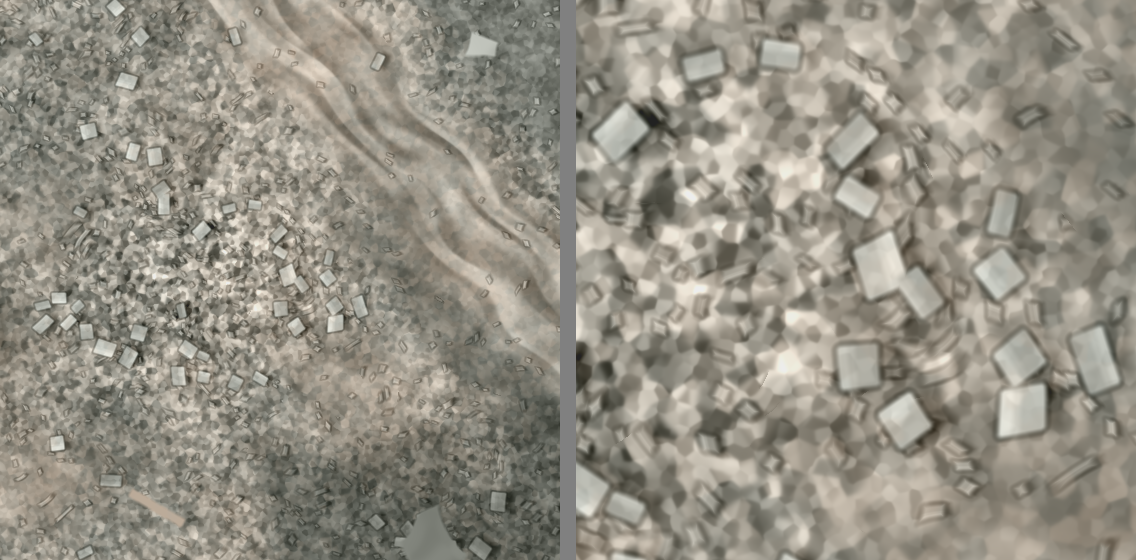
Left: the whole. Right: its middle third, enlarged.
Give the GLSL for this texture, as a WebGL 1 fragment shader.

```glsl
precision highp float;
uniform vec2 u_resolution;

const vec2 TRACK_DIR = vec2(0.68, -0.733);
const vec2 TRACK_NORMAL = vec2(0.733, 0.68);
const vec3 COOL_TINT = vec3(0.0, 0.012, -0.02);
const vec3 WARM_TINT = vec3(0.05, 0.003, -0.058);

vec2 hash2(vec2 p) {
  return fract(sin(vec2(dot(p, vec2(127.1, 311.7)), dot(p, vec2(269.5, 183.3)))) * 43758.55);
}

mat2 rotation(float angle) {
  float c = cos(angle), s = sin(angle);
  return mat2(c, -s, s, c);
}

// Soft cellular noise: random cell values blended by distance
float cells(vec2 p, float sharpness) {
  vec2 base = floor(p);
  float sum = 0.0, total = 0.0;
  for (int y = -1; y <= 1; y++) {
    for (int x = -1; x <= 1; x++) {
      vec2 id = base + vec2(float(x), float(y));
      vec2 d = id + hash2(id) - p;
      float weight = exp(-sharpness * dot(d, d));
      sum += weight * hash2(id + 57.3).x;
      total += weight;
    }
  }
  return sum / total;
}

float blob(vec2 p, vec2 center, vec2 radius) {
  vec2 q = (p - center) / radius;
  return exp(-dot(q, q));
}

float ridge(vec2 p, vec2 a, vec2 b, float width) {
  vec2 pa = p - a, ba = b - a;
  float d = length(pa - ba * clamp(dot(pa, ba) / dot(ba, ba), 0.0, 1.0)) / width;
  return exp(-d * d);
}

float boxDistance(vec2 p, vec2 halfSize, float corner) {
  vec2 q = abs(p) - halfSize + corner;
  return length(max(q, 0.0)) + min(max(q.x, q.y), 0.0) - corner;
}

float slab(vec2 p, vec2 center, vec2 halfSize, float angle) {
  float d = boxDistance(rotation(angle) * (p - center), halfSize, 0.004);
  return smoothstep(0.004, -0.004, d);
}

// Where large blocks gather
float blockDensity(vec2 p) {
  float d = ridge(p, vec2(0.08, 0.44), vec2(0.45, 0.31), 0.045);
  d += ridge(p, vec2(0.51, 0.58), vec2(0.58, 0.42), 0.05);
  d += 0.6 * ridge(p, vec2(0.2, 0.72), vec2(0.34, 0.6), 0.06);
  d += 0.8 * blob(p, vec2(0.77, 0.05), vec2(0.1, 0.07));
  return d + 0.5 * blob(p, vec2(0.15, 0.93), vec2(0.16, 0.1));
}

// Scattered blocks: x = tone, y = coverage, z = cast shadow
vec3 stones(vec2 p, float scale, float baseChance, float gain) {
  vec2 q = p * scale, base = floor(q);
  float soft = 0.0032 * scale;
  vec3 result = vec3(0.0);
  for (int y = -1; y <= 1; y++) {
    for (int x = -1; x <= 1; x++) {
      vec2 id = base + vec2(float(x), float(y));
      vec2 place = hash2(id + scale), shape = hash2(id + 19.7), kind = hash2(id + 83.1);
      float chance = baseChance + gain * blockDensity((id + 0.5) / scale);
      float present = step(kind.x, chance);
      mat2 turn = rotation(shape.x * 6.283);
      vec2 local = q - id - 0.5 - 0.6 * (place - 0.5);
      vec2 halfSize = vec2(0.26 + 0.2 * shape.y, 0.18 + 0.16 * kind.y);
      vec2 r = turn * local;
      r.x += 0.2 * r.y * (place.x - 0.5);
      float cover = present * smoothstep(soft, -soft, boxDistance(r, halfSize, 0.09));
      float shade = boxDistance(turn * (local - vec2(0.25, 0.05)), halfSize, 0.09);
      float tone = 0.66 + 0.17 * place.y + 0.06 * sign(r.y - 0.08) * smoothstep(0.0, 0.1, abs(r.y - 0.08));
      result.x = mix(result.x, tone, cover);
      result.y = max(result.y, cover);
      result.z = max(result.z, present * smoothstep(0.12, -0.15, shade));
    }
  }
  return result;
}

void main() {
  vec2 p = gl_FragCoord.xy / u_resolution;
  vec2 wobble = 0.012 * sin(p.yx * vec2(23.0, 19.0) + 2.0 * sin(p * 11.0));
  wobble += 0.006 * sin(p.yx * vec2(61.0, 53.0) + p * 37.0);
  vec2 w = p + wobble;
  float across = dot(w, TRACK_NORMAL), along = dot(w, TRACK_DIR);

  // Terrain masks
  float track = smoothstep(0.89, 0.96, across) * smoothstep(1.16, 1.09, across);
  float bank = smoothstep(1.14, 1.3, across);
  float ditch = exp(-pow((across - 0.88) / 0.052, 2.0)) * smoothstep(-0.1, 0.05, along) * smoothstep(0.56, 0.4, along);
  float bottomShade = smoothstep(0.04, -0.04, w.y - 0.08 - 0.2 * w.x) * smoothstep(0.43, 0.53, w.x);
  bottomShade *= 1.0 - 0.8 * blob(w, vec2(0.86, 0.16), vec2(0.08, 0.05));
  float pocket = blob(w, vec2(0.0, 0.38), vec2(0.06, 0.08)) + 0.7 * blob(w, vec2(0.17, 0.19), vec2(0.04, 0.06));
  pocket += 0.8 * blob(w, vec2(0.47, 0.2), vec2(0.04, 0.03)) + 0.6 * blob(w, vec2(0.36, 0.73), vec2(0.04));
  float tan1 = blob(w, vec2(0.08, 0.14), vec2(0.12, 0.08)) + blob(w, vec2(0.62, 0.32), vec2(0.14, 0.1));
  float dust = min(tan1 + 0.6 * blob(w, vec2(0.08, 0.63), vec2(0.1, 0.07)), 1.0);
  float heap = blob(w, vec2(0.36, 0.5), vec2(0.2, 0.17));
  float rough = clamp(0.62 + 0.5 * heap - 0.45 * track - 0.4 * dust - 0.3 * ditch - 0.25 * bank, 0.15, 1.1);

  // Soil, gravel and wheel streaks
  float patches = cells(w * 8.0, 4.0);
  float clumps = cells(w * 27.0 + 5.0, 5.0);
  float gravel = cells(rotation(0.6) * p * 78.0, 9.0);
  float grit = cells(rotation(1.1) * p * 135.0, 7.0);
  float streaks = cells(vec2(across * 62.0, along * 7.0), 5.0);
  float light = 0.56 + 0.13 * (patches - 0.5) + 0.17 * (clumps - 0.5);
  light += rough * (0.42 * (gravel - 0.5) + 0.34 * (grit - 0.5));
  light += (0.06 + 0.26 * track) * (streaks - 0.5);
  light += 0.05 * heap + 0.05 * track + 0.03 * dust - 0.09 * bank;

  // Pebbles and blocks with their shadows
  vec3 pebbles = stones(w, 62.0, 0.06 + 0.2 * rough * rough, 0.2);
  vec3 blocks = stones(p + 0.15 * wobble, 23.0, 0.015, 0.75);
  light = mix(light - 0.12 * pebbles.z, pebbles.x, 0.75 * pebbles.y);
  light = mix(light - 0.17 * blocks.z, blocks.x + 0.1 * (grit - 0.5), blocks.y);
  float slabs = max(slab(w, vec2(0.87, 0.92), vec2(0.033, 0.018), -0.4), slab(w, vec2(0.78, 0.03), vec2(0.055, 0.035), -0.9));
  light = mix(light, 0.74 + 0.12 * (clumps - 0.5), slabs);
  float plank = slab(p, vec2(0.28, 0.093), vec2(0.055, 0.008), -0.53);
  light = mix(light, 0.67, plank);

  // Shade and earth tint
  light *= 1.0 - 0.27 * ditch - 0.31 * bottomShade - 0.27 * min(pocket, 1.0);
  float warmth = 0.4 + 0.6 * (patches - 0.5) + 0.5 * (gravel - 0.5) + 0.35 * dust + 0.25 * track + 0.2 * heap;
  warmth -= 0.45 * bank + 0.3 * ditch + 0.3 * bottomShade + 0.35 * max(blocks.y, slabs);
  vec3 tint = mix(COOL_TINT, WARM_TINT, clamp(warmth + plank, 0.0, 1.3));
  gl_FragColor = vec4(clamp(vec3(light) + tint, 0.13, 0.93), 1.0);
}
```
